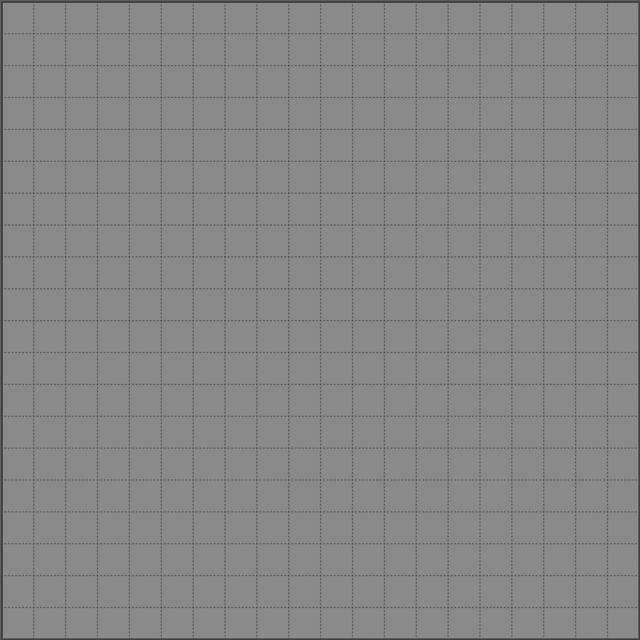
This pattern is drawn by a three.js fragment shader. Its source:

```glsl
varying vec2 vUv;

const float CELLS = 20.0;
const float DOTS_PER_CELL = 9.0;
const vec2 GRID_MIN = vec2(0.00293, 0.00098);
const vec2 GRID_MAX = vec2(0.99902, 0.99707);
const float LINE_HALF_WIDTH = 0.0010;
const float BORDER_HALF_WIDTH = 0.0014;
const float SOFTNESS = 0.0010;
const float DOT_OPACITY = 0.62;
const float GAP_OPACITY = 0.08;
const float MARGIN_OPACITY = 0.55;
const float TAU = 6.2831853;
const vec3 BACKGROUND = vec3(0.54);
const vec3 LINE_INK = vec3(0.26);
const vec3 BORDER_INK = vec3(0.24);

// Soft coverage of a shape from its signed distance
float coverage(float dist) {
  return 1.0 - smoothstep(-SOFTNESS, SOFTNESS, dist);
}

// Opacity of a dotted line, given the offset across it and the dot phase along it
float dottedLine(float across, float phase) {
  float dots = 0.5 + 0.5 * cos(TAU * phase);
  float stroke = coverage(abs(across) - LINE_HALF_WIDTH);
  return stroke * mix(GAP_OPACITY, DOT_OPACITY, dots);
}

// Signed distance to the outline of the whole grid, negative inside
float frameDistance(vec2 p) {
  vec2 center = 0.5 * (GRID_MIN + GRID_MAX);
  vec2 halfSize = 0.5 * (GRID_MAX - GRID_MIN);
  vec2 q = abs(p - center) - halfSize;
  return max(q.x, q.y);
}

void main() {
  vec2 cellSize = (GRID_MAX - GRID_MIN) / CELLS;
  vec2 cell = (vUv - GRID_MIN) / cellSize;
  vec2 toLine = (fract(cell + 0.5) - 0.5) * cellSize;
  vec2 dotPhase = cell * DOTS_PER_CELL;

  // Dotted grid lines, darker where they cross
  vec3 color = mix(BACKGROUND, LINE_INK, dottedLine(toLine.x, dotPhase.y));
  color = mix(color, LINE_INK, dottedLine(toLine.y, dotPhase.x));

  // Solid frame and the shaded margin outside it
  float frame = frameDistance(vUv);
  float border = coverage(abs(frame) - BORDER_HALF_WIDTH);
  float margin = MARGIN_OPACITY * coverage(-frame);
  color = mix(color, BORDER_INK, max(border, margin));

  gl_FragColor = vec4(color, 1.0);
}
```
